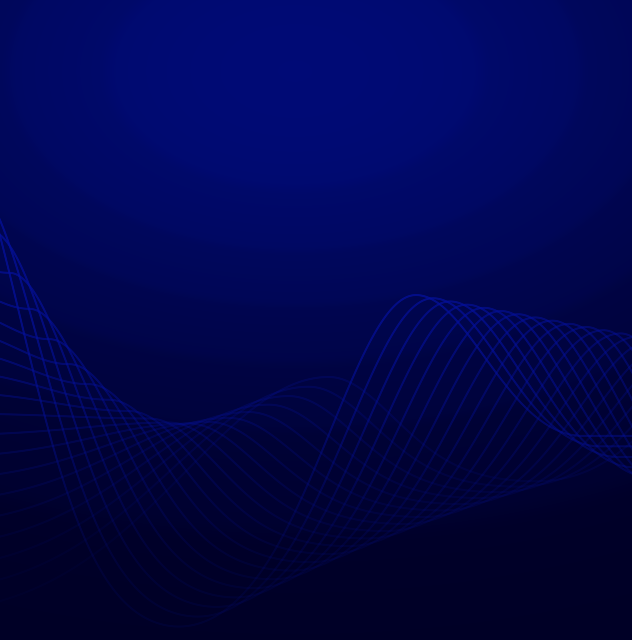
A WebGL 1 fragment shader for this background:

```glsl
precision highp float;
// Deep blue radial glow above a twisting ribbon of fine wave lines.

uniform vec2 u_resolution;

#define LINE_COUNT 20
#define LINE_HALF_WIDTH 0.0016
#define LINE_COLOR vec3(0.015, 0.06, 0.60)
#define LINE_FAINT 0.12
#define LINE_STRONG 0.78
#define GLOW_CENTER vec2(0.467, 0.889)
#define GLOW_SQUASH vec2(0.62, 1.0)
#define GLOW_RADIUS 0.482
#define BAND_STEP 0.05
#define BAND_AMOUNT 0.45

const float PI = 3.14159265;

// Cosine ramp from a to b; skew moves its midpoint sideways.
float ramp(vec2 a, vec2 b, float x, float skew) {
  float u = clamp((x - a.x) / (b.x - a.x), 0.0, 1.0);
  u += skew * sin(PI * u);
  return mix(a.y, b.y, 0.5 - 0.5 * cos(PI * u));
}

// Height of one strand; t runs from the first strand (0) to the last (1).
float strandHeight(float x, float t) {
  vec2 start = vec2(-0.13, 0.70 - 0.657 * t);
  vec2 crest1 = vec2(-0.08 + 0.60 * t,
                     0.802 + t * (-1.75 + t * (2.035 - 0.676 * t)));
  vec2 trough1 = vec2(0.283 + 0.566 * t, 0.021 + t * (0.30 - 0.073 * t));
  vec2 crest2 = vec2(0.658 + 0.513 * t, 0.539 - 0.095 * t);
  vec2 trough2 = vec2(0.921 + 0.526 * t, 0.319 - 0.312 * t);

  if (x < crest1.x) return ramp(start, crest1, x, -0.10);
  if (x < trough1.x) return ramp(crest1, trough1, x, 0.14);
  if (x < crest2.x) return ramp(trough1, crest2, x, -0.09);
  return ramp(crest2, trough2, x, 0.05);
}

// Elliptical glow with softly stepped rings.
vec3 background(vec2 uv) {
  vec2 d = (uv - GLOW_CENTER) * GLOW_SQUASH / GLOW_RADIUS;
  float blue = 0.14 + 0.33 * exp(-dot(d, d));
  float level = blue / BAND_STEP;
  float stepped = floor(level) + smoothstep(0.4, 0.6, fract(level));
  blue = mix(blue, stepped * BAND_STEP, BAND_AMOUNT);
  return vec3(0.0, max(blue - 0.16, 0.0) * 0.135, blue);
}

void main() {
  vec2 uv = gl_FragCoord.xy / u_resolution;
  float aspect = u_resolution.x / u_resolution.y;
  float pixel = 1.0 / u_resolution.y;
  vec3 color = background(uv);

  // Strands fade toward the floor and toward the back of the ribbon.
  float strength = mix(LINE_FAINT, LINE_STRONG, smoothstep(0.05, 0.6, uv.y));
  for (int i = 0; i < LINE_COUNT; i++) {
    float t = float(i) / float(LINE_COUNT - 1);
    float y = strandHeight(uv.x, t);
    float slope = (strandHeight(uv.x + 0.001, t) - y) / (0.001 * aspect);
    float dist = abs(uv.y - y) / sqrt(1.0 + slope * slope);
    float cover = 1.0 - smoothstep(LINE_HALF_WIDTH - 0.5 * pixel,
                                   LINE_HALF_WIDTH + 0.5 * pixel, dist);
    color = mix(color, LINE_COLOR, cover * strength * mix(1.0, 0.4, t));
  }

  gl_FragColor = vec4(color, 1.0);
}
```
